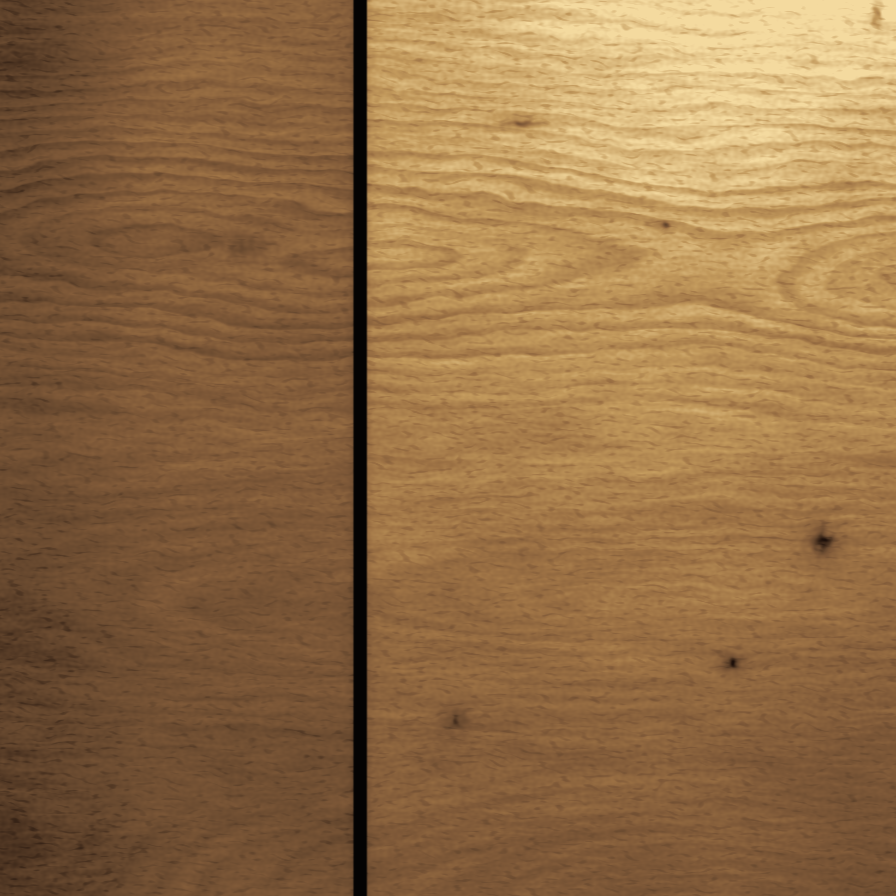
A WebGL 2 fragment shader for this texture:

```glsl
#version 300 es
precision highp float;

uniform vec2 u_resolution;
out vec4 fragColor;

const float GROOVE_X = 0.402;
const float GROOVE_HALF = 0.0075;
const vec3 GROOVE_COLOR = vec3(0.015, 0.011, 0.01);

float hash(vec2 p) {
    vec3 q = fract(vec3(p.xyx) * 0.1031);
    q += dot(q, q.yzx + 33.33);
    return fract((q.x + q.y) * q.z);
}

vec2 gradient(vec2 cell) {
    float angle = 6.2832 * hash(cell);
    return vec2(cos(angle), sin(angle));
}

float gradientNoise(vec2 p) {
    vec2 i = floor(p), f = p - i;
    vec2 u = f * f * f * (f * (f * 6.0 - 15.0) + 10.0);
    float a = dot(gradient(i), f);
    float b = dot(gradient(i + vec2(1, 0)), f - vec2(1, 0));
    float c = dot(gradient(i + vec2(0, 1)), f - vec2(0, 1));
    float d = dot(gradient(i + vec2(1, 1)), f - vec2(1, 1));
    return mix(mix(a, b, u.x), mix(c, d, u.x), u.y) * 1.4;
}

float fbm(vec2 p) {
    float sum = 0.0, amp = 0.6;
    for (int i = 0; i < 4; i++) {
        sum += amp * gradientNoise(p);
        p = p * 2.03 + 17.3;
        amp *= 0.5;
    }
    return sum;
}

float gaussian(vec2 p, vec2 center, vec2 size) {
    vec2 d = (p - center) / size;
    return exp(-dot(d, d));
}

// Long ellipse around the heart of a growth figure
float eye(vec2 p, vec2 center, float squash) {
    return length((p - center) * vec2(squash, 1.0));
}

// Smoothly merged distance to all growth figures
float growthField(vec2 p) {
    float k = 45.0;
    float sum = exp(-k * eye(p, vec2(0.165, 0.73), 0.24));
    sum += exp(-k * eye(p, vec2(0.43, 0.71), 0.20));
    sum += exp(-k * eye(p, vec2(1.04, 0.69), 0.30));
    sum += exp(-k * eye(p, vec2(0.75, 0.335), 0.13));
    sum += exp(-k * eye(p, vec2(0.78, -0.03), 0.30));
    return -log(sum) / k;
}

// Dark late-wood line at the end of each ring
float ringLine(float phase) {
    float s = fract(phase);
    float strength = 0.35 + 0.65 * hash(vec2(floor(phase), 4.0));
    return strength * smoothstep(0.25, 0.85, s) * (1.0 - smoothstep(0.85, 1.0, s));
}

// Dark core with a soft, ragged halo
float knot(vec2 p, vec2 center, vec2 size) {
    vec2 q = p + size * 0.7 * gradientNoise(p * 90.0);
    return gaussian(q, center, size) + 0.3 * gaussian(q, center, size * 2.6);
}

float leftLight(vec2 p) {
    float edge = smoothstep(0.0, 0.22, p.x);
    return 0.5 + 0.9 * edge + 0.9 * smoothstep(0.0, 0.7, p.y)
        - 0.7 * (1.0 - edge) * smoothstep(0.7, 1.0, p.y);
}

float rightLight(vec2 p) {
    float corner = smoothstep(0.8, 1.0, p.x) * (1.0 - smoothstep(0.0, 0.5, p.y));
    return 1.8 + 2.1 * smoothstep(-0.1, 0.9, p.y) - 0.4 * corner
        + 1.4 * gaussian(p, vec2(0.85, 1.05), vec2(0.3, 0.25))
        + 0.35 * gaussian(p, vec2(0.76, 0.55), vec2(0.25, 0.3));
}

vec3 woodColor(float tone) {
    vec3 c = mix(vec3(0.25, 0.165, 0.105), vec3(0.40, 0.28, 0.18), clamp(tone, -0.9, 1.0));
    c = mix(c, vec3(0.50, 0.35, 0.22), clamp(tone - 1.0, 0.0, 1.0));
    c = mix(c, vec3(0.62, 0.45, 0.27), clamp(tone - 2.0, 0.0, 1.0));
    c = mix(c, vec3(0.76, 0.60, 0.36), clamp(tone - 3.0, 0.0, 1.0));
    return mix(c, vec3(0.93, 0.82, 0.59), clamp(tone - 4.0, 0.0, 1.15));
}

void main() {
    vec2 p = gl_FragCoord.xy / u_resolution;
    float plank = step(GROOVE_X, p.x);
    vec2 seed = vec2(31.7, 12.4) * plank;

    // Growth rings, strongest around the figures
    vec2 wavy = p + vec2(0.05, 0.011) * fbm(p * vec2(5.0, 13.0) + seed);
    wavy.y += 0.0025 * gradientNoise(p * vec2(32.0, 45.0));
    float field = growthField(wavy);
    float figure = mix(0.3, 1.0, smoothstep(0.26, 0.06, abs(p.y - 0.73)));
    float rings = ringLine(field * 58.0 + 0.6 * gradientNoise(p * vec2(4.0, 9.0) + seed));

    // Streaks follow the rings, pores run along the plank
    float streaks = fbm(vec2(p.x * 5.0 + p.y * 9.0, field * 75.0) + seed);
    float fibers = gradientNoise(vec2(p.x * 22.0, wavy.y * 190.0) + seed);
    float pores = gradientNoise(vec2(p.x * 75.0 + p.y * 50.0, wavy.y * 250.0) + seed);
    float speckle = gradientNoise(p * vec2(150.0, 230.0));
    float patches = fbm(p * vec2(2.5, 9.0) + seed + 7.0);

    float tone = mix(leftLight(p), rightLight(p), plank);
    tone += 0.45 * patches + 0.5 * streaks + 0.28 * fibers + 0.22 * speckle;
    tone -= 0.85 * figure * rings - 0.15;
    tone -= 0.5 * smoothstep(0.15, 0.7, pores);

    // Knots and small dark flecks
    tone -= 2.8 * knot(p, vec2(0.918, 0.395), vec2(0.009, 0.010));
    tone -= 3.0 * knot(p, vec2(0.817, 0.259), vec2(0.006, 0.005));
    tone -= 1.5 * knot(p, vec2(0.509, 0.196), vec2(0.009, 0.008));
    tone -= 2.2 * knot(p, vec2(0.581, 0.862), vec2(0.014, 0.003));
    tone -= 2.2 * knot(p, vec2(0.742, 0.748), vec2(0.005, 0.003));
    tone -= 1.6 * knot(p, vec2(0.978, 0.985), vec2(0.005, 0.010));
    tone -= 0.9 * knot(p, vec2(0.272, 0.726), vec2(0.018, 0.010));

    // Groove between the planks
    float gap = abs(p.x - GROOVE_X) - GROOVE_HALF;
    float soft = max(0.0015, 0.7 / u_resolution.x);
    tone -= 0.6 * exp(-max(gap, 0.0) * 220.0);
    vec3 color = mix(GROOVE_COLOR, woodColor(tone), smoothstep(-soft, soft, gap));
    fragColor = vec4(color, 1.0);
}
```
